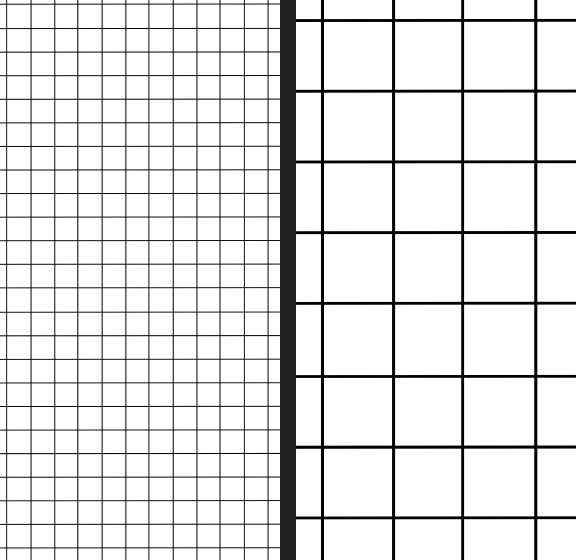
Left: the whole. Right: its middle third, enlarged.
Write a WebGL 1 fragment shader that draws this pattern.

```glsl
precision highp float;

uniform vec2 u_resolution;

// Lengths are fractions of the canvas width; rows count from the top.
const vec2 PITCH = vec2(0.08464, 0.08442);
const vec2 FIRST_LINE = vec2(0.0255, 0.0159);
const float LINE_WIDTH = 0.0035;
const float WIDTH_VARIATION = 0.06;
const float COLUMN_SHIFT = 0.0024;  // every third column sits left
const float ROW_DRIFT = 0.0029;     // rows creep, then reset
const float ROW_CYCLE = 12.0;
const float ROW_TILT = 0.0008;
const vec3 PAPER = vec3(1.0);
const vec3 INK = vec3(0.0);

float hash(float n) {
  return fract(sin(n * 12.9898 + 4.1) * 43758.5453);
}

// Box-filtered coverage of a line, correct even below one pixel wide.
float lineCoverage(float offset, float width, float pixel) {
  float low = max(offset - 0.5 * pixel, -0.5 * width);
  float high = min(offset + 0.5 * pixel, 0.5 * width);
  return clamp((high - low) / pixel, 0.0, 1.0);
}

float lineWidth(float seed) {
  return LINE_WIDTH * (1.0 + WIDTH_VARIATION * (2.0 * hash(seed) - 1.0));
}

float columnOffset(float index) {
  float isThird = 1.0 - step(0.5, mod(index + 0.25, 3.0) - 0.25);
  return COLUMN_SHIFT * (0.333 - isThird);
}

float rowOffset(float index) {
  return ROW_DRIFT * (0.5 - fract((index - 0.95) / ROW_CYCLE));
}

void main() {
  float pixel = 1.0 / u_resolution.x;
  vec2 p = vec2(gl_FragCoord.x, u_resolution.y - gl_FragCoord.y) * pixel;
  p.y += ROW_TILT * (p.x - 0.5);

  // Nearest column and row, and the distance to each
  vec2 index = floor((p - FIRST_LINE) / PITCH + 0.5);
  vec2 offset = p - FIRST_LINE - index * PITCH;
  offset -= vec2(columnOffset(index.x), rowOffset(index.y));

  float column = lineCoverage(offset.x, lineWidth(index.x), pixel);
  float row = lineCoverage(offset.y, lineWidth(index.y + 50.0), pixel);

  // Crossings merge without darkening beyond the ink
  float ink = 1.0 - (1.0 - column) * (1.0 - row);
  gl_FragColor = vec4(mix(PAPER, INK, ink), 1.0);
}
```
